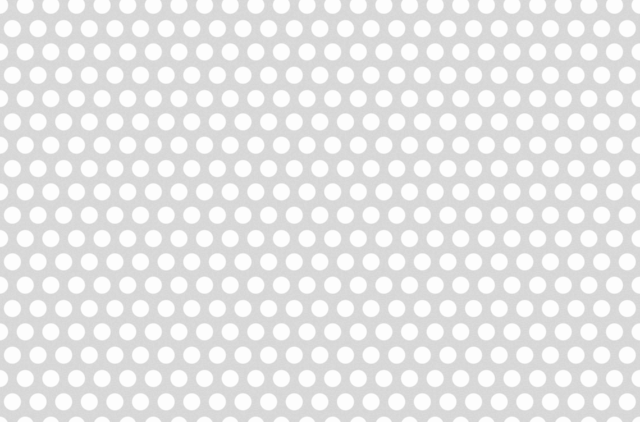
A WebGL 2 fragment shader for this pattern:

```glsl
#version 300 es
precision highp float;

uniform vec2 u_resolution;
out vec4 fragColor;

// All lengths are fractions of the canvas width.
const float COLUMN_PITCH = 0.04003;
const float ROW_PITCH = 0.03645;
const vec2 FIRST_DOT = vec2(-0.0006, 0.0082); // from the upper left corner
const float DOT_RADIUS = 0.0133;
const float EDGE_SOFTNESS = 0.0015;
const float GRAIN_SIZE = 0.002;
const float GRAIN_STRENGTH = 0.02;
const vec3 GROUND_COLOR = vec3(0.847);
const vec3 DOT_COLOR = vec3(0.993);

float hash(vec2 p) {
    return fract(sin(dot(p, vec2(127.1, 311.7))) * 43758.5453);
}

float valueNoise(vec2 p) {
    vec2 cell = floor(p);
    vec2 f = fract(p);
    f = f * f * (3.0 - 2.0 * f);
    float low = mix(hash(cell), hash(cell + vec2(1.0, 0.0)), f.x);
    float high = mix(hash(cell + vec2(0.0, 1.0)), hash(cell + vec2(1.0)), f.x);
    return mix(low, high, f.y);
}

// Signed distance to the nearest dot of a staggered lattice.
float dotDistance(vec2 p) {
    float row = floor(p.y / ROW_PITCH + 0.5);
    float shift = 0.5 * mod(row, 2.0);
    float column = floor(p.x / COLUMN_PITCH - shift + 0.5);
    vec2 center = vec2((column + shift) * COLUMN_PITCH, row * ROW_PITCH);
    return length(p - center) - DOT_RADIUS;
}

void main() {
    // Position measured from the upper left corner.
    vec2 p = vec2(gl_FragCoord.x, u_resolution.y - gl_FragCoord.y) / u_resolution.x;

    // Soft-edged dots, never sharper than one pixel.
    float edge = max(EDGE_SOFTNESS, 0.75 / u_resolution.x);
    float dotMask = 1.0 - smoothstep(-edge, edge, dotDistance(p - FIRST_DOT));

    // Faint mottling of the ground between the dots.
    float grain = (valueNoise(p / GRAIN_SIZE) - 0.5) * GRAIN_STRENGTH;
    vec3 color = mix(GROUND_COLOR + grain, DOT_COLOR, dotMask);

    fragColor = vec4(color, 1.0);
}
```
